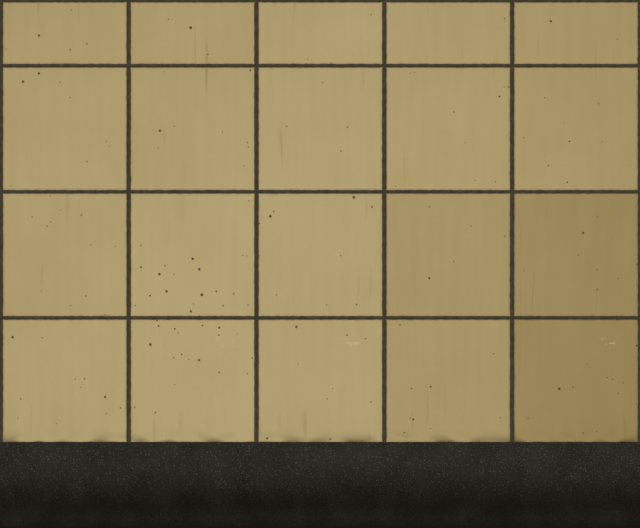
Give the GLSL for this texture, as a WebGL 2 fragment shader.

```glsl
#version 300 es
precision highp float;
// Worn square wall tiles, five across, above a dark speckled stone skirting.
// Tiles are repeated rounded boxes; gradient noise adds toning, drips and grime,
// and hashed cells scatter the chips. One unit is the width of the canvas.
uniform vec2 u_resolution;
out vec4 fragColor;

const vec2 PITCH = vec2(0.1997, 0.1970);    // tile spacing
const vec2 ORIGIN = vec2(0.0014, 0.1313);   // lower left grout crossing
const vec2 GROUT = vec2(0.0066, 0.0054);    // joint widths
const float CORNER = 0.0012;                // tile corner radius
const float WALL_TOP = 0.8214;              // upper edge of the cut row
const float BASE_TOP = 0.1340;              // upper edge of the skirting
const vec3 TILE_LIGHT = vec3(0.705, 0.637, 0.455);
const vec3 TILE_DARK = vec3(0.605, 0.530, 0.350);
const vec3 GROUT_COLOR = vec3(0.255, 0.232, 0.182);
const vec3 GRIME = vec3(0.27, 0.22, 0.13);
const vec3 SCUFF = vec3(0.80, 0.75, 0.59);
const vec3 BASE_LIGHT = vec3(0.175, 0.172, 0.148);
const vec3 BASE_DARK = vec3(0.105, 0.100, 0.078);
const vec3 BASE_FLECK = vec3(0.34, 0.33, 0.29);
const vec3 FLOOR_RED = vec3(0.15, 0.065, 0.05);

vec3 hash3(vec2 p) {
  vec3 q = fract(p.xyx * vec3(0.1031, 0.1030, 0.0973));
  q += dot(q, q.yxz + 33.33);
  return fract((q.xxy + q.yzz) * q.zyx);
}

vec2 gradient(vec2 cell) {
  float angle = 6.2832 * hash3(cell).x;
  return vec2(cos(angle), sin(angle));
}

// Gradient noise, roughly -0.7 to 0.7
float noise(vec2 p) {
  vec2 i = floor(p), f = p - i;
  vec2 u = f * f * f * (f * (f * 6.0 - 15.0) + 10.0), e = vec2(0, 1);
  float low = mix(dot(gradient(i), f), dot(gradient(i + e.yx), f - e.yx), u.x);
  float high = mix(dot(gradient(i + e), f - e), dot(gradient(i + 1.0), f - 1.0), u.x);
  return mix(low, high, u.y);
}

float fbm(vec2 p) {
  float sum = 0.0, amp = 0.6;
  for (int i = 0; i < 4; i++) {
    sum += amp * noise(p);
    p = p * 2.03 + 17.3;
    amp *= 0.5;
  }
  return sum;
}

float roundBox(vec2 p, vec2 halfSize, float r) {
  vec2 q = abs(p) - halfSize + r;
  return length(max(q, 0.0)) + min(max(q.x, q.y), 0.0) - r;
}

// Soft dots, one at most in each cell; chance is the share of filled cells
float specks(vec2 p, float cells, float chance, float radius, float px) {
  vec2 g = p * cells, id = floor(g);
  vec3 h = hash3(id + cells);
  float r = radius * mix(0.4, 1.0, h.y);
  vec2 center = mix(vec2(0.25), vec2(0.75), hash3(id + 71.0).xy);
  float d = length(g - id - center) / cells - r;
  return step(h.x, chance) * (1.0 - smoothstep(-px, px, d));
}

vec3 tileColor(vec2 p, vec2 id, vec2 local, float edge, float px) {
  // Tone per tile, deepest to the lower right
  vec2 mid = ORIGIN + (id + 0.5) * PITCH;
  float aged = smoothstep(0.5, 0.92, mid.x) * (1.0 - smoothstep(0.4, 0.72, mid.y));
  float tone = 0.9 - 0.7 * aged + 0.16 * (hash3(id + 5.0).x - 0.5);
  tone -= 0.9 * dot(p - vec2(0.42, 0.35), p - vec2(0.42, 0.35));
  tone += 0.22 * fbm(p * 7.0) + 0.10 * noise(p * vec2(75.0, 7.0)) + 0.07 * fbm(p * 190.0);
  vec3 col = mix(TILE_DARK, TILE_LIGHT, tone);
  // Faint drips, edge dirt and the soiled foot of the wall
  float drip = smoothstep(0.32, 0.62, noise(p * vec2(110.0, 9.0) + 4.0));
  col = mix(col, GRIME, 0.13 * drip * smoothstep(-0.1, 0.4, noise(p * 9.0)));
  float rim = smoothstep(-0.004, 0.0, edge) * (0.12 + 0.3 * max(fbm(p * 45.0), 0.0));
  float foot = exp(-(p.y - BASE_TOP) * 180.0) * smoothstep(-0.2, 0.4, noise(p * vec2(28.0, 60.0)));
  col = mix(col, GRIME, clamp(rim + 0.65 * foot, 0.0, 0.8));
  // Chips, with a denser cluster low on the second column
  vec2 fromCluster = (p - vec2(0.29, 0.33)) / vec2(0.08, 0.07);
  float cluster = exp(-dot(fromCluster, fromCluster));
  float chips = specks(p, 75.0, 0.006 + 0.14 * cluster, 0.0021, px);
  chips = max(chips, 0.6 * specks(p + 0.37, 130.0, 0.012 + 0.04 * cluster, 0.0013, px));
  col = mix(col, GRIME, 0.8 * chips);
  // Pale rubbed marks on the lowest row
  vec2 rub = (local - 0.3 * PITCH * vec2(0.8, 1.0)) / vec2(0.014, 0.008);
  float worn = step(0.5, hash3(id + 12.0).y) * step(id.y, 0.5) * exp(-dot(rub, rub));
  return mix(col, SCUFF, 0.6 * worn * smoothstep(0.0, 0.4, fbm(p * vec2(70.0, 130.0))));
}

vec3 baseColor(vec2 p, float px) {
  float height = p.y / BASE_TOP;
  float light = smoothstep(0.2, 0.8, height) + 0.3 * exp(-pow((height - 0.12) / 0.1, 2.0));
  light += 0.55 * fbm(p * 22.0) + 0.5 * fbm(p * 260.0) - 0.15;
  vec3 col = mix(BASE_DARK, BASE_LIGHT, clamp(light, -0.2, 1.3));
  // Mineral flecks, pale runs toward the right, and the floor line
  float fleck = max(specks(p, 230.0, 0.14, 0.0011, px), specks(p + 0.53, 350.0, 0.13, 0.0008, px));
  col = mix(col, BASE_FLECK, 0.55 * fleck * smoothstep(0.1, 0.75, height));
  float wander = 0.006 * noise(p * 32.0);
  float run = smoothstep(0.3, 0.65, noise(vec2((p.x + wander) * 58.0, p.y * 9.0)));
  col = mix(col, BASE_FLECK, 0.32 * run * smoothstep(0.55, 0.85, p.x) * smoothstep(0.1, 0.5, height));
  return mix(FLOOR_RED, col, smoothstep(0.001, 0.005, p.y + 0.002 * noise(p * 30.0)));
}

void main() {
  vec2 p = gl_FragCoord.xy / u_resolution.x;
  float px = 1.0 / u_resolution.x;
  vec2 grid = (p - ORIGIN) / PITCH, id = floor(grid);
  vec2 local = (grid - id - 0.5) * PITCH;
  float edge = max(roundBox(local, 0.5 * (PITCH - GROUT), CORNER), p.y - WALL_TOP);
  edge += 0.0006 * noise(p * 130.0);
  vec3 joint = GROUT_COLOR * (1.0 + 0.25 * fbm(p * 90.0));
  vec3 col = mix(tileColor(p, id, local, edge, px), joint, smoothstep(-px, px, edge));
  float skirting = p.y - BASE_TOP + 0.0012 * noise(p * 60.0);
  col = mix(baseColor(p, px), col, smoothstep(-px, px, skirting));
  fragColor = vec4(col, 1.0);
}
```
